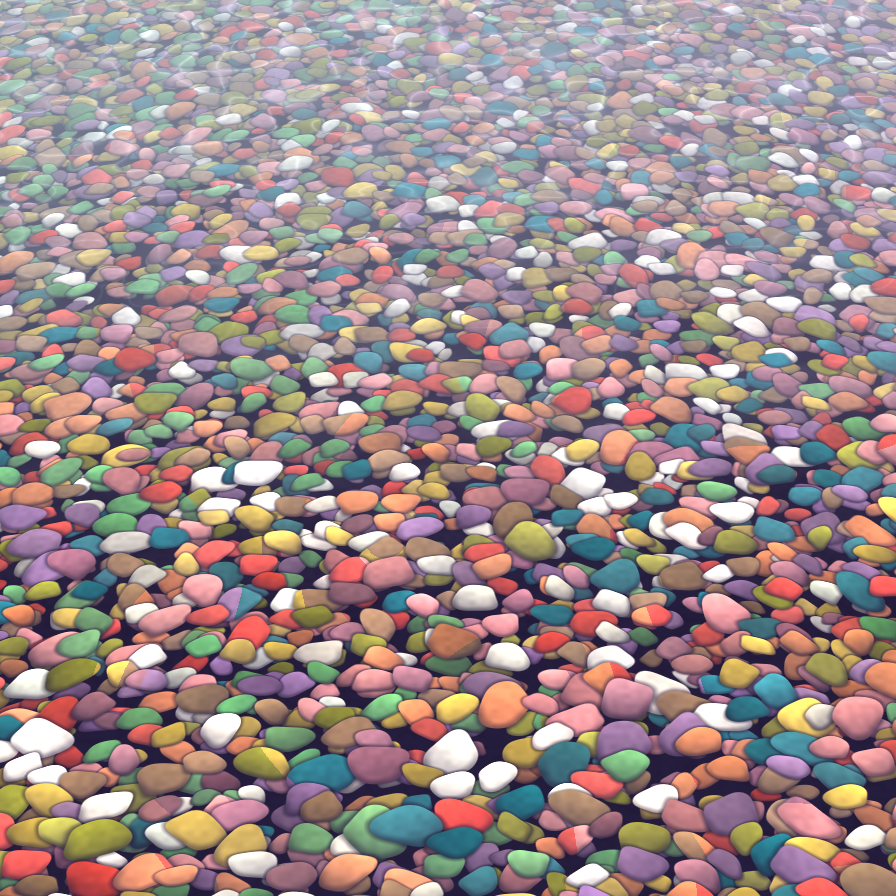
Write a Shadertoy shader that draws this texture.

```glsl
const vec3 GAP_COLOR = vec3(0.14, 0.11, 0.23);
const vec3 WHITE_STONE = vec3(0.95, 0.93, 0.90);
const vec3 HAZE_COLOR = vec3(0.71, 0.76, 0.83);
const float HORIZON = 1.6;

// Stone hues, ordered from green through red to blue
const vec3 STONE_COLORS[10] = vec3[10](
    vec3(0.38, 0.62, 0.42), vec3(0.56, 0.55, 0.24), vec3(0.79, 0.66, 0.33),
    vec3(0.60, 0.46, 0.38), vec3(0.86, 0.51, 0.37), vec3(0.86, 0.30, 0.30),
    vec3(0.84, 0.53, 0.56), vec3(0.63, 0.40, 0.50), vec3(0.58, 0.43, 0.64),
    vec3(0.16, 0.43, 0.51));

float hash(vec2 p) {
    return fract(sin(dot(p, vec2(127.1, 311.7))) * 43758.5453);
}

vec4 hash4(vec2 p) {
    float n = dot(p, vec2(127.1, 311.7));
    return fract(sin(n + vec4(0.0, 17.3, 41.9, 73.1)) * vec4(43758.5, 22578.1, 19642.3, 35791.7));
}

float noise(vec2 p) {
    vec2 i = floor(p), f = fract(p);
    f = f * f * (3.0 - 2.0 * f);
    vec2 e = vec2(0.0, 1.0);
    return mix(mix(hash(i), hash(i + e.yx), f.x),
               mix(hash(i + e.xy), hash(i + e.yy), f.x), f.y);
}

vec2 rotate(vec2 p, float a) {
    float c = cos(a), s = sin(a);
    return vec2(c * p.x - s * p.y, s * p.x + c * p.y);
}

// Lopsided rounded pebble: 0 at the centre, 1 on the outline
float pebble(vec2 p, vec2 radius, float seed) {
    vec2 q = p / radius;
    q += 0.13 * sin(q.yx * 2.6 + seed * vec2(40.0, 67.0));
    q *= q;
    return sqrt(sqrt(dot(q, q) + 1.4 * q.x * q.y));
}

// Warm stones gather on the left, purple ones on the right
vec3 stoneColor(vec4 random, float side) {
    float pick = pow(random.x, mix(1.3, 0.8, side));
    vec3 color = STONE_COLORS[int(min(pick * 10.0, 9.0))];
    color = mix(color, vec3(0.62, 0.54, 0.52), 0.3 * random.y);
    color = mix(color, WHITE_STONE, step(0.89, random.z) * 0.9);
    return color * mix(0.85, 1.25, random.w);
}

// Lit top, dark foot and a randomly tilted facet
float stoneLight(vec2 q, float d, vec2 facet) {
    float foot = smoothstep(0.6, 1.0, d) * smoothstep(0.5, -0.6, q.y);
    float light = 1.07 + 0.27 * q.y + 0.4 * dot(q, facet - 0.5);
    return light * (1.0 - 0.45 * foot);
}

// One scattered layer over a base color, painted from far to near
vec3 stoneLayer(vec3 base, vec2 p, float seed, float side, float blur) {
    vec3 color = base;
    vec2 cell = floor(p);
    for (int j = 1; j >= -1; j--)
    for (int i = -1; i <= 1; i++) {
        vec2 id = cell + vec2(i, j);
        vec4 place = hash4(id + seed);
        vec2 q = p - id - mix(vec2(0.06), vec2(0.94), place.xy);
        float size = mix(0.42, 0.72, place.z * place.z);
        if (dot(q, q) > 2.0 * size * size) continue;
        vec4 look = hash4(id + seed + 31.7);
        vec2 radius = size * vec2(1.08, mix(0.66, 0.96, look.x));
        float d = pebble(rotate(q, (place.w - 0.5) * 1.9), radius, look.y);
        if (d > 1.25) continue;
        float cover = clamp((1.0 - d) * radius.y / blur + 0.5, 0.0, 1.0);
        float shadow = 0.6 * (1.0 - smoothstep(0.95, 1.25, d));
        float light = stoneLight(q / size, d, look.zw);
        vec3 stone = mix(GAP_COLOR, stoneColor(hash4(id + seed + 63.1), side), light);
        color = mix(mix(color, GAP_COLOR, shadow), stone, cover);
    }
    return color;
}

// Canvas to receding lake bed
vec2 lakeBed(vec2 uv) {
    float depth = HORIZON - uv.y;
    return vec2(31.0 * (uv.x - 0.5) / depth, 153.0 * pow(depth, -0.3));
}

vec3 pebbleBed(vec2 uv, float pixel) {
    vec2 ground = lakeBed(uv);
    float blur = 46.0 * pow(HORIZON - uv.y, -1.3) * pixel;
    float side = clamp(uv.x + 0.7 * (noise(uv * 5.0) - 0.5), 0.0, 1.0);
    vec3 lower = stoneLayer(GAP_COLOR, ground * 1.35 + 7.4, 130.0, side, blur * 1.35);
    vec3 color = stoneLayer(mix(GAP_COLOR, lower, 0.8), ground, 0.0, side, blur);
    return color * (0.94 + 0.12 * noise(ground * 6.0));
}

// Pale water thickening with distance, broken by ripples
vec3 addWater(vec3 color, vec2 uv) {
    float ripple = noise(uv * vec2(9.0, 28.0)) + 0.5 * noise(uv * vec2(30.0, 80.0));
    float haze = 0.68 * smoothstep(0.28, 1.08, uv.y + 0.1 * (ripple - 0.75));
    vec3 tint = HAZE_COLOR + vec3(0.04, -0.02, 0.01) * (uv.x - 0.4);
    color = mix(color, tint, haze);
    float glint = 1.0 - abs(2.0 * noise(uv * vec2(26.0, 60.0) + ripple) - 1.0);
    return color + 0.16 * pow(glint, 8.0) * smoothstep(0.45, 1.0, uv.y);
}

void mainImage(out vec4 fragColor, in vec2 fragCoord) {
    vec2 uv = fragCoord / iResolution.xy;
    vec3 color = addWater(pebbleBed(uv, 1.0 / iResolution.y), uv);
    fragColor = vec4(clamp(color, 0.0, 1.0), 1.0);
}
```
